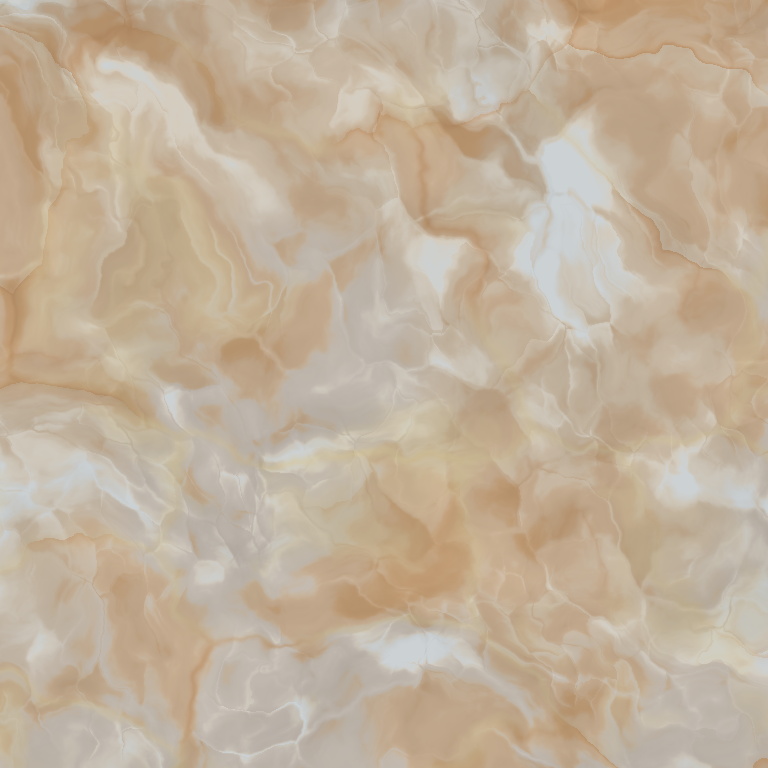
This texture is drawn by a Shadertoy shader. Its source:

```glsl
const vec3 ORANGE = vec3(0.76, 0.61, 0.45);
const vec3 APRICOT = vec3(0.76, 0.66, 0.55);
const vec3 SAND = vec3(0.76, 0.70, 0.62);
const vec3 CREAM = vec3(0.78, 0.75, 0.70);
const vec3 ICE = vec3(0.75, 0.77, 0.78);
const vec3 GREY = vec3(0.73, 0.70, 0.67);
const vec3 RUST = vec3(0.70, 0.53, 0.37);
const vec3 YELLOW = vec3(0.79, 0.73, 0.57);

const vec2 SLAB_SCALE = vec2(2.3, 3.7);   // large plates per canvas
const vec2 FLAKE_SCALE = vec2(3.6, 6.4);  // coarsest shell-like chips
const float TILT = 0.25;
const float CLOUD_SCALE = 3.4;
const float CLOUD_CONTRAST = 6.6;
const float SLAB_CONTRAST = 0.75;
const float FLAKE_CONTRAST = 1.7;
const float GRAIN_CONTRAST = 3.0;
const float VEIN_DEPTH = 1.5;
const float RELIEF = 0.055;

float hash(vec2 p) {
    return fract(sin(dot(p, vec2(127.1, 311.7))) * 43758.5);
}

vec2 hash2(vec2 p) {
    return vec2(hash(p), hash(p + 37.4));
}

mat2 rotation(float a) {
    return mat2(cos(a), sin(a), -sin(a), cos(a));
}

float noise(vec2 p) {
    vec2 i = floor(p), f = fract(p);
    f = f * f * (3.0 - 2.0 * f);
    return mix(mix(hash(i), hash(i + vec2(1, 0)), f.x),
               mix(hash(i + vec2(0, 1)), hash(i + vec2(1, 1)), f.x), f.y);
}

float fbm(vec2 p) {
    float sum = 0.0, amp = 0.5;
    for (int i = 0; i < 5; i++) {
        sum += amp * noise(p);
        p = rotation(0.6) * p * 2.03 + 11.3;
        amp *= 0.5;
    }
    return sum / 0.97;
}

vec2 warp(vec2 p) {
    return vec2(fbm(p), fbm(p + vec2(5.2, 17.3))) - 0.5;
}

// Voronoi cell: x = distance to border, y = random id, z = tilt inside the cell
vec3 cell(vec2 p) {
    vec2 base = floor(p), nearest = vec2(0), home = vec2(0);
    float best = 8.0, border = 8.0;
    for (int y = -1; y <= 1; y++)
    for (int x = -1; x <= 1; x++) {
        vec2 g = base + vec2(x, y);
        vec2 r = g + hash2(g) - p;
        if (dot(r, r) < best) { best = dot(r, r); nearest = r; home = g; }
    }
    for (int y = -2; y <= 2; y++)
    for (int x = -2; x <= 2; x++) {
        vec2 g = home + vec2(x, y);
        vec2 r = g + hash2(g) - p;
        vec2 d = r - nearest;
        if (dot(d, d) > 0.0001)
            border = min(border, dot(0.5 * (r + nearest), normalize(d)));
    }
    float angle = 6.283 * hash(home + 9.1);
    return vec3(border, hash(home + 3.7), dot(nearest, vec2(cos(angle), sin(angle))));
}

// Warm to cool ramp, spaced by the share of each colour
vec3 stoneRamp(float t) {
    vec3 c = mix(ORANGE, APRICOT, smoothstep(0.02, 0.16, t));
    c = mix(c, SAND, smoothstep(0.24, 0.50, t));
    c = mix(c, CREAM, smoothstep(0.60, 0.82, t));
    return mix(c, ICE, smoothstep(0.82, 0.96, t));
}

void mainImage(out vec4 fragColor, in vec2 fragCoord) {
    vec2 uv = fragCoord / iResolution.xy;
    vec2 p = rotation(TILT) * uv + 4.0;
    vec2 bend = warp(p * 3.0);
    vec2 ripple = warp(p * 11.0 + 30.0);
    vec2 q = p + 0.30 * bend + 0.06 * ripple;

    // Plates and clouds
    vec3 slab = cell(q * SLAB_SCALE);
    float cloud = fbm((p + 0.45 * bend + 0.06 * ripple) * CLOUD_SCALE * vec2(0.85, 1.2) + 7.0);
    float broken = smoothstep(0.35, 0.65, noise(p * 6.0 + 80.0));

    // Chips at three sizes: tilted faces with bright broken rims
    float chips = 0.0, rims = 0.0, size = 1.0;
    for (int i = 0; i < 3; i++) {
        vec3 flake = cell(rotation(0.5 * float(i)) * q * FLAKE_SCALE * size + 20.0);
        float patchy = smoothstep(0.35, 0.65, noise(p * (4.0 + 3.0 * float(i)) + 50.0));
        chips += flake.z * patchy * smoothstep(0.0, 0.07, flake.x) / sqrt(size);
        rims += exp(-pow(flake.x / (0.025 * size), 2.0)) * patchy * (flake.y - 0.25);
        size *= 2.0;
    }

    // Grain and wispy filaments
    float grain = fbm(q * 17.0) - 0.5;
    float wisp = exp(-45.0 * abs(fbm(q * 5.0 + 60.0) - 0.5)) * broken;

    // Each plate has its own halo, so veins shade mostly to one side
    float halo = exp(-8.0 * slab.x) * smoothstep(0.2, 0.8, slab.y) * (0.3 + 0.7 * broken);
    float core = exp(-pow(slab.x / 0.016, 2.0)) * broken;

    // Tone of the stone, spread evenly by a logistic curve
    float detail = FLAKE_CONTRAST * chips + 0.7 * rims + GRAIN_CONTRAST * grain;
    float z = CLOUD_CONTRAST * (cloud - 0.5) + detail - VEIN_DEPTH * halo;
    z += SLAB_CONTRAST * (fract(slab.y * 7.3) - 0.5) * smoothstep(0.0, 0.08, slab.x);
    float tone = 1.0 / (1.0 + exp(-1.6 * z));
    vec3 color = stoneRamp(tone);

    // Grey shade in the calm areas and towards the rim
    vec2 rim = abs(uv - 0.5) * 2.0;
    float shade = noise(p * 2.6 + 15.0) + 0.3 * pow(max(rim.x, rim.y), 4.0);
    float calm = smoothstep(0.36, 0.55, tone) * (1.0 - smoothstep(0.74, 0.90, tone));
    color = mix(color, GREY, 0.85 * calm * smoothstep(0.45, 0.70, shade));

    // Rusty vein lines, yellow seams and stains
    color = mix(color, RUST, 0.5 * core * smoothstep(0.2, 0.5, slab.y));
    color = mix(color, RUST, 0.35 * wisp * (1.0 - smoothstep(0.3, 0.7, tone)));
    float seam = exp(-pow(slab.x / 0.03, 2.0)) * (1.0 - broken);
    float stain = smoothstep(0.58, 0.78, fbm(q * 7.0 + 90.0));
    color = mix(color, YELLOW, 0.4 * seam + 0.4 * stain);

    // Soft light on the chips keeps flat areas alive
    color *= 1.0 + RELIEF * clamp(detail, -1.2, 1.2);
    fragColor = vec4(color, 1.0);
}
```
